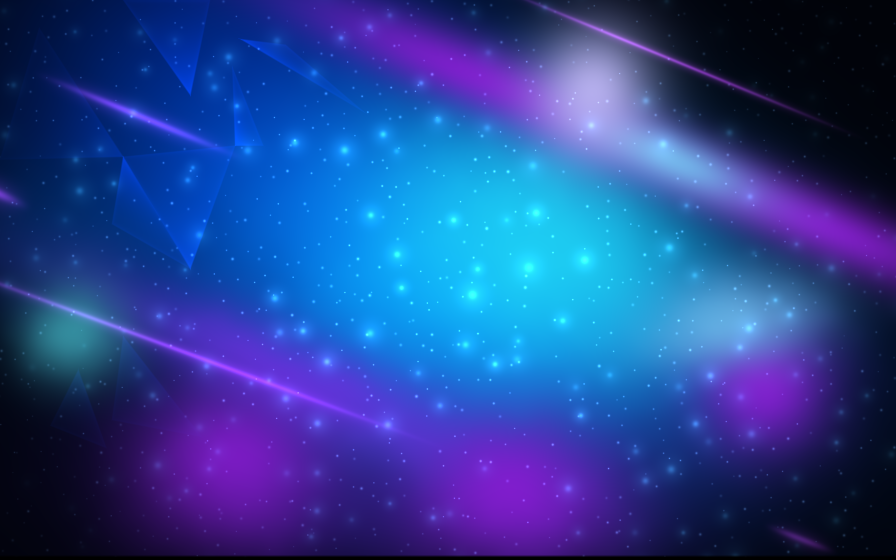
Write a Shadertoy shader that draws this background.

```glsl
// Glowing blue and violet nebula with faceted glass, light streaks and stars.

const vec3 NIGHT = vec3(0.003, 0.010, 0.035);
const vec3 NAVY = vec3(0.0, 0.11, 0.46);
const vec3 BLUE = vec3(0.0, 0.33, 0.90);
const vec3 AZURE = vec3(0.03, 0.66, 1.0);
const vec3 CYAN = vec3(0.13, 0.85, 0.96);
const vec3 VIOLET = vec3(0.55, 0.11, 0.84);
const vec3 INDIGO = vec3(0.42, 0.20, 0.90);
const vec3 LAVENDER = vec3(0.76, 0.73, 0.97);
const vec3 ICE = vec3(0.46, 0.80, 0.96);
const vec3 TEAL = vec3(0.22, 0.60, 0.66);
const float TILT = -0.40;

float hash(vec2 p) {
    vec3 q = fract(p.xyx * vec3(0.1031, 0.1030, 0.0973));
    q += dot(q, q.yzx + 33.33);
    return fract((q.x + q.y) * q.z);
}

float noise(vec2 p) {
    vec2 i = floor(p), f = fract(p);
    f = f * f * (3.0 - 2.0 * f);
    return mix(mix(hash(i), hash(i + vec2(1, 0)), f.x),
               mix(hash(i + vec2(0, 1)), hash(i + vec2(1, 1)), f.x), f.y);
}

float fbm(vec2 p) {
    float sum = 0.0, gain = 0.5;
    for (int i = 0; i < 4; i++) {
        sum += gain * noise(p);
        p = p * 2.03 + 7.1;
        gain *= 0.5;
    }
    return sum;
}

// Soft elliptical glow, turned by an angle
float glow(vec2 p, vec2 centre, vec2 radius, float angle) {
    vec2 d = p - centre;
    float c = cos(angle), s = sin(angle);
    d = vec2(c * d.x + s * d.y, c * d.y - s * d.x) / radius;
    return exp(-dot(d, d));
}

// Thin ray that fades towards both ends
float streak(vec2 p, vec2 a, vec2 b, float width) {
    vec2 dir = b - a;
    float t = dot(p - a, dir) / dot(dir, dir);
    float d = length(p - a - dir * t) / width;
    float taper = smoothstep(0.0, 0.45, t) * smoothstep(1.0, 0.55, t);
    return taper * (0.6 * exp(-d * d) + 0.3 * exp(-d * d * 0.12));
}

float cross2(vec2 a, vec2 b) { return a.x * b.y - a.y * b.x; }

// Glass triangle, brightest at corner a
float facet(vec2 p, vec2 a, vec2 b, vec2 c) {
    float area = cross2(b - a, c - a);
    vec3 w = vec3(cross2(b - p, c - p), cross2(c - p, a - p), cross2(a - p, b - p)) / area;
    vec3 d = w * abs(area) / vec3(length(c - b), length(a - c), length(b - a));
    float inside = min(d.x, min(d.y, d.z));
    float mask = smoothstep(-0.002, 0.002, inside);
    float rim = exp(-abs(inside) / 0.003) * 0.15;
    return mask * (0.10 + 0.60 * w.x * w.x + rim);
}

// Scattered dots: x is the core, y the halo
vec2 stars(vec2 p, float cells, float radius, float density, float seed) {
    vec2 home = floor(p * cells), sum = vec2(0.0);
    for (int j = -1; j <= 1; j++)
    for (int i = -1; i <= 1; i++) {
        vec2 id = home + vec2(i, j), key = id + seed;
        vec2 pos = (id + vec2(hash(key), hash(key + 51.7))) / cells;
        float size = radius * mix(0.6, 1.3, hash(key + 19.3));
        float d = length(p - pos) / size;
        float lit = step(hash(key + 83.1), density) * mix(0.3, 1.0, hash(key + 5.9));
        sum += lit * vec2(exp(-d * d), exp(-d * d * 0.08));
    }
    return sum;
}

void mainImage(out vec4 fragColor, in vec2 fragCoord) {
    vec2 p = fragCoord / iResolution.y;
    p.x *= 1.6 * iResolution.y / iResolution.x;
    float cloud = fbm(p * 4.0 + 2.0);
    vec2 q = p + 0.06 * (vec2(cloud, fbm(p * 4.0 + 19.0)) - 0.47);

    // Deep blue field
    vec3 col = NIGHT;
    col = mix(col, NAVY, 0.85 * glow(p, vec2(0.44, 0.84), vec2(0.40, 0.38), 0.0));
    col = mix(col, vec3(0.0, 0.16, 0.34), 0.7 * glow(q, vec2(0.14, 0.58), vec2(0.20, 0.12), 0.0));
    col = mix(col, vec3(0.0, 0.22, 0.54), 0.85 * glow(q, vec2(1.10, 0.36), vec2(0.40, 0.24), 0.0));
    col = mix(col, vec3(0.10, 0.06, 0.36), 0.7 * glow(q, vec2(0.68, 0.14), vec2(0.46, 0.20), 0.0));
    col = mix(col, BLUE, 0.97 * glow(q, vec2(0.70, 0.57), vec2(0.47, 0.30), TILT));

    // Faceted glass
    float glass = facet(p, vec2(0.34, 0.52), vec2(0.42, 0.74), vec2(0.22, 0.72));
    glass += facet(p, vec2(0.22, 0.72), vec2(0.20, 0.60), vec2(0.34, 0.52));
    glass += facet(p, vec2(0.34, 0.83), vec2(0.375, 1.0), vec2(0.22, 1.0));
    glass += facet(p, vec2(0.42, 0.74), vec2(0.47, 0.74), vec2(0.415, 0.88));
    glass += facet(p, vec2(0.43, 0.93), vec2(0.51, 0.92), vec2(0.65, 0.80));
    glass += 0.4 * facet(p, vec2(0.22, 0.72), vec2(0.0, 0.715), vec2(0.07, 0.95));
    glass += 0.5 * facet(p, vec2(0.22, 0.40), vec2(0.36, 0.22), vec2(0.20, 0.25));
    glass += 0.5 * facet(p, vec2(0.14, 0.34), vec2(0.19, 0.20), vec2(0.09, 0.24));
    col += vec3(0.01, 0.12, 0.50) * glass;

    // Bright heart
    col = mix(col, AZURE, 0.88 * glow(q, vec2(0.82, 0.49), vec2(0.33, 0.23), 0.0));
    col = mix(col, CYAN, (0.75 + 0.35 * cloud) * glow(q, vec2(0.97, 0.56), vec2(0.29, 0.20), TILT));

    // Violet bands and clouds
    col = mix(col, INDIGO, 0.80 * glow(q, vec2(0.53, 0.33), vec2(0.40, 0.075), TILT));
    col = mix(col, VIOLET, 0.85 * glow(q, vec2(0.42, 0.18), vec2(0.17, 0.14), 0.0));
    col = mix(col, VIOLET, 0.88 * glow(q, vec2(0.91, 0.12), vec2(0.19, 0.14), 0.0));
    col = mix(col, VIOLET, 0.90 * glow(q, vec2(1.37, 0.31), vec2(0.12, 0.12), 0.0));
    col = mix(col, VIOLET, 0.88 * glow(p, vec2(0.86, 0.86), vec2(0.36, 0.060), TILT));
    col = mix(col, VIOLET, 0.90 * glow(p, vec2(1.46, 0.60), vec2(0.32, 0.058), TILT));

    // Pale lights
    col = mix(col, ICE, 0.75 * glow(q, vec2(1.31, 0.43), vec2(0.15, 0.08), 0.2));
    col = mix(col, ICE, 0.85 * glow(p, vec2(1.20, 0.715), vec2(0.17, 0.048), TILT));
    col = mix(col, LAVENDER, 0.90 * glow(p, vec2(1.06, 0.84), vec2(0.105, 0.115), 0.0));
    col = mix(col, TEAL, 0.90 * glow(q, vec2(0.13, 0.405), vec2(0.088, 0.088), 0.0));

    // Light streaks
    float rays = streak(p, vec2(0.05, 0.875), vec2(0.45, 0.71), 0.006);
    rays += streak(p, vec2(0.82, 1.05), vec2(1.56, 0.745), 0.003);
    rays += 0.8 * streak(p, vec2(-0.25, 0.585), vec2(0.82, 0.19), 0.004);
    rays += streak(p, vec2(-0.10, 0.70), vec2(0.06, 0.625), 0.008);
    rays += 0.6 * streak(p, vec2(1.36, 0.065), vec2(1.50, 0.01), 0.006);
    col += vec3(0.50, 0.16, 0.62) * rays;

    // Fine stars and larger sparks
    float field = glow(p, vec2(0.80, 0.50), vec2(0.72, 0.46), TILT);
    vec2 dust = stars(p, 38.0, 0.0019, 0.50, 11.0);
    vec2 spark = stars(p, 13.0, 0.0052, 0.60, 47.0);
    col += vec3(0.50, 0.75, 1.0) * dust.x * (0.12 + 0.55 * field);
    col += vec3(0.30, 0.75, 0.9) * (0.60 * spark.x + 0.24 * spark.y) * field;

    // Dark lower rim
    col *= smoothstep(0.004, 0.010, p.y);
    fragColor = vec4(clamp(col, 0.0, 1.0), 1.0);
}
```
